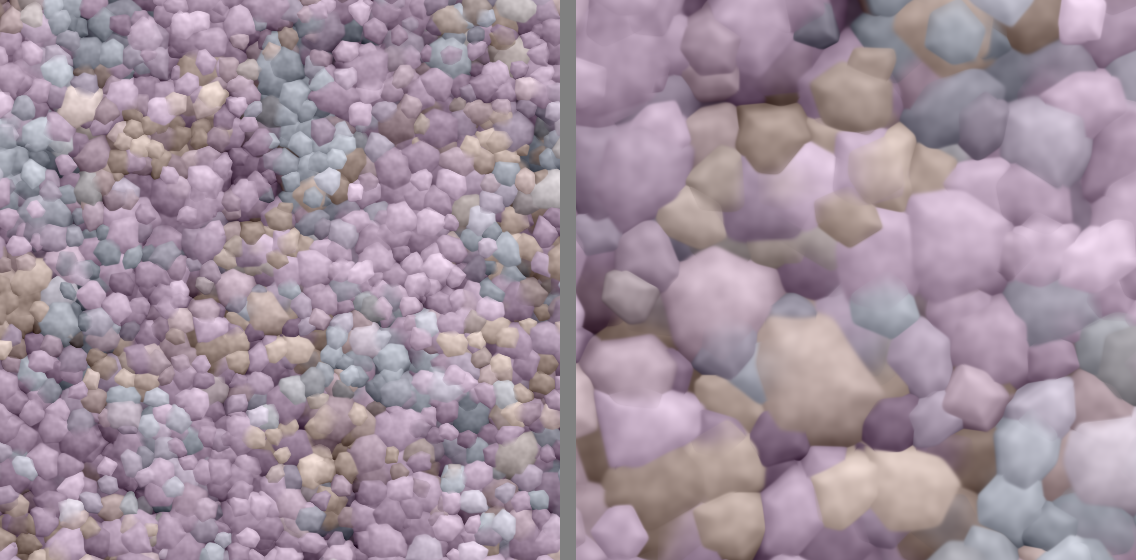
Left, the full canvas; right, a detail of the centre.
Write a WebGL 2 fragment shader that draws this texture.

```glsl
#version 300 es
precision highp float;
precision highp int;

uniform vec2 u_resolution;
out vec4 outColor;

const float TAU = 6.28318;
const int SIDES = 6;
const float STACKING = 20.0;   // sharpness of the overlap between grains
const float ROUNDING = 14.0;   // sharpness of the grain corners

vec3 hash3(vec2 cell, float seed) {
    uvec3 v = uvec3(ivec3(cell, seed)) * 1664525u + 1013904223u;
    for (int i = 0; i < 2; i++) {
        v.x += v.y * v.z;
        v.y += v.z * v.x;
        v.z += v.x * v.y;
        v ^= v >> 16u;
    }
    return vec3(v & 0xffffu) / 65535.0;
}

float cornerSlope(vec2 corner, vec2 offset, float seed) {
    float angle = TAU * hash3(corner, seed).x;
    return dot(vec2(cos(angle), sin(angle)), offset);
}

float gradientNoise(vec2 p, float seed) {
    vec2 i = floor(p), f = p - i;
    vec2 u = f * f * f * (f * (f * 6.0 - 15.0) + 10.0);
    vec2 e = vec2(1.0, 0.0);
    float low = mix(cornerSlope(i, f, seed), cornerSlope(i + e.xy, f - e.xy, seed), u.x);
    float high = mix(cornerSlope(i + e.yx, f - e.yx, seed), cornerSlope(i + e.xx, f - e.xx, seed), u.x);
    return mix(low, high, u.y);
}

// Rounded irregular polygon: xy = facet normal, z = distance (1 at the rim)
vec3 facetedShape(vec2 p, vec2 cell, float seed, float turn) {
    vec2 normal = vec2(0.0);
    float total = 0.0;
    for (int k = 0; k < SIDES; k++) {
        vec3 r = hash3(cell, seed + float(k));
        float angle = turn + (float(k) + 0.5 * (r.x - 0.5)) * TAU / float(SIDES);
        vec2 dir = vec2(cos(angle), sin(angle));
        float w = exp(ROUNDING * min(dot(p, dir) / mix(0.8, 1.15, r.y), 4.0));
        normal += w * dir;
        total += w;
    }
    return vec3(normal / total, log(total) / ROUNDING);
}

// Mineral tint, varying in patches and from grain to grain
vec3 grainTint(vec2 place, vec3 r) {
    const vec3 mauve = vec3(0.015, -0.075, 0.012);
    const vec3 cool = vec3(-0.035, -0.02, 0.025);
    const vec3 warm = vec3(0.04, -0.035, -0.065);
    float coolPatch = gradientNoise(place * 5.0, 71.0) + 0.3 * (r.x - 0.5);
    float warmPatch = gradientNoise(place * 5.5 + 3.3, 72.0) + 0.22 * (r.y - 0.5);
    vec3 tint = mix(mauve, cool, smoothstep(0.0, 0.3, coolPatch));
    return mix(tint, warm, smoothstep(0.06, 0.36, warmPatch));
}

// One scattered layer: rgb = weighted colour, a = weight
vec4 grainLayer(vec2 uv, float cells, float seed, vec2 light) {
    vec2 p = uv * cells;
    vec2 home = floor(p);
    vec4 sum = vec4(0.0);
    for (int y = -1; y <= 1; y++)
    for (int x = -1; x <= 1; x++) {
        vec2 cell = home + vec2(x, y);
        vec3 place = hash3(cell, seed);
        vec3 form = hash3(cell, seed + 1.0);
        vec3 look = hash3(cell, seed + 2.0);
        vec2 center = cell + mix(vec2(0.1), vec2(0.9), place.xy);
        float level = place.z;

        // Size, elongation and outline
        float stretch = mix(0.8, 1.22, form.y);
        float turn = TAU * form.z;
        vec2 axis = vec2(cos(turn), sin(turn));
        vec2 q = (p - center) / mix(0.4, 0.68, form.x);
        q += axis * dot(q, axis) * (1.0 / stretch - 1.0);
        vec3 shape = facetedShape(q, cell, seed + 10.0, turn);
        float d = shape.z;

        // Facet light, shaded rim and hidden depth
        float tone = mix(0.35, 0.73, pow(level, 0.7)) + 0.19 * (look.z - 0.5);
        tone += 0.13 * dot(shape.xy, light) * smoothstep(0.15, 0.9, d);
        tone -= 0.07 * smoothstep(0.65, 1.1, d) + 0.2 * smoothstep(1.05, 1.5, d);
        tone += 0.16 * gradientNoise(center / cells * 4.5, 73.0);

        float height = level + 0.15 * (1.0 - min(d * d, 1.0)) - 2.0 * max(d - 1.0, 0.0);
        float weight = exp(STACKING * height);
        sum += weight * vec4(tone + grainTint(center / cells, look), 1.0);
    }
    return sum;
}

void main() {
    vec2 uv = gl_FragCoord.xy / u_resolution.y;
    vec2 light = normalize(vec2(0.35, 1.0));

    // Dark ground under two sizes of grain
    vec4 sum = exp(-0.35 * STACKING) * vec4(0.22, 0.16, 0.22, 1.0);
    sum += grainLayer(uv, 22.0, 100.0, light);
    sum += grainLayer(uv + 0.37, 31.0, 200.0, light);
    vec3 color = sum.rgb / sum.a;

    // Mottled mineral surface
    color += 0.05 * gradientNoise(uv * 60.0, 74.0) + 0.035 * gradientNoise(uv * 130.0, 75.0);
    outColor = vec4(clamp(color, 0.0, 1.0), 1.0);
}
```
